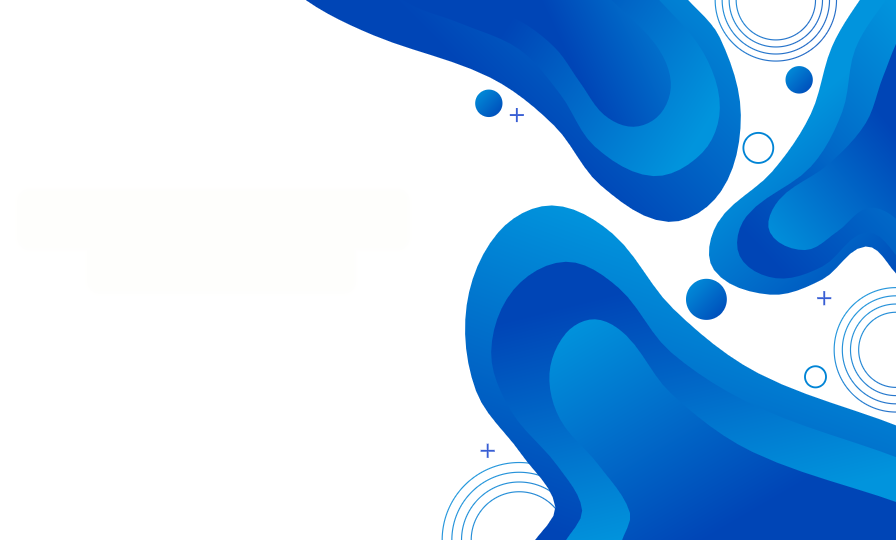
Reproduce this background procedurally as a Shadertoy shader.

```glsl
// White backdrop with three nested, flowing blue blobs, ripples, dots and crosses.
// Each blob is a closed Hermite spline turned into a signed distance; every layer
// is filled with a linear gradient whose direction alternates with depth.

// The canvas is a grid of 768 x 460 units, measured down from the top left.
const vec2 GRID = vec2(768, 460);
const vec3 DEEP = vec3(0.0, 0.27, 0.715);
const vec3 SKY = vec3(0.005, 0.58, 0.865);
const vec3 VIOLET = vec3(0.22, 0.37, 0.83);
const vec3 CREAM = vec3(0.996, 0.995, 0.988);
const float THIN = 0.5;          // half widths of strokes
const float BOLD = 0.8;
const float CROSS_ARM = 6.0;
const int RIPPLE_COUNT = 4;
const int STEPS = 6;             // straight pieces per spline span
const int N = 12;                // knots per blob

// Spline knots: outer, middle and inner layer of each blob
const vec2 TOP_OUT[N] = vec2[N](vec2(205,-50), vec2(262,0), vec2(320,30), vec2(420,66), vec2(475,107), vec2(515,158),
    vec2(573,189), vec2(618,163), vec2(635,98), vec2(617,32), vec2(588,-2), vec2(550,-45));
const vec2 TOP_MID[N] = vec2[N](vec2(290,-50), vec2(345,0), vec2(395,20), vec2(445,42), vec2(480,80), vec2(510,125),
    vec2(560,150), vec2(602,130), vec2(617,92), vec2(603,45), vec2(565,0), vec2(520,-45));
const vec2 TOP_IN[N] = vec2[N](vec2(330,-45), vec2(390,0), vec2(440,15), vec2(475,40), vec2(497,70), vec2(518,98),
    vec2(543,108), vec2(566,97), vec2(575,70), vec2(562,38), vec2(522,-2), vec2(480,-45));
const vec2 SIDE_OUT[N] = vec2[N](vec2(775,-50), vec2(737,0), vec2(713,40), vec2(695,97), vec2(662,146), vec2(615,190),
    vec2(612,230), vec2(660,251), vec2(705,238), vec2(742,210), vec2(768,233), vec2(830,300));
const vec2 SIDE_MID[N] = vec2[N](vec2(800,-50), vec2(758,2), vec2(733,42), vec2(722,95), vec2(695,142), vec2(640,184),
    vec2(634,218), vec2(665,237), vec2(705,227), vec2(743,198), vec2(772,222), vec2(830,290));
const vec2 SIDE_IN[N] = vec2[N](vec2(830,-40), vec2(775,25), vec2(757,65), vec2(742,105), vec2(710,140), vec2(668,170),
    vec2(660,198), vec2(690,213), vec2(718,197), vec2(745,177), vec2(772,190), vec2(830,260));
const vec2 LOW_OUT[N] = vec2[N](vec2(458,470), vec2(476,432), vec2(447,387), vec2(408,333), vec2(400,260), vec2(427,198),
    vec2(473,175), vec2(525,199), vec2(577,263), vec2(650,318), vec2(775,365), vec2(1400,620));
const vec2 LOW_MID[N] = vec2[N](vec2(485,470), vec2(499,435), vec2(478,397), vec2(438,350), vec2(421,300), vec2(440,247),
    vec2(485,223), vec2(530,245), vec2(575,300), vec2(650,347), vec2(775,392), vec2(1400,640));
const vec2 LOW_IN[N] = vec2[N](vec2(535,470), vec2(540,437), vec2(513,396), vec2(480,357), vec2(471,318), vec2(485,284),
    vec2(510,272), vec2(537,286), vec2(575,335), vec2(645,385), vec2(775,430), vec2(1400,660));

// Ornaments: centre, radius and, for ripples, ring spacing
const vec4 RIPPLES[3] = vec4[3](vec4(665,0,52,6), vec4(768,298,53,7), vec4(445,460,66,8.3));
const vec3 DOTS[3] = vec3[3](vec3(419,88,11.7), vec3(685,68,11.7), vec3(605.5,255,17.5));

float pixel;                     // size of one pixel in grid units

float cover(float d) { return clamp(0.5 - d / pixel, 0.0, 1.0); }

float box(vec2 p, vec2 halfSize) {
    vec2 q = abs(p) - halfSize;
    return length(max(q, 0.0)) + min(max(q.x, q.y), 0.0);
}

float cross2(vec2 p) { return min(box(p, vec2(CROSS_ARM, BOLD)), box(p, vec2(BOLD, CROSS_ARM))); }

float hoop(vec2 p, float radius, float stroke) { return abs(length(p) - radius) - stroke; }

// Gradient from DEEP at axis.xy to SKY at axis.zw
vec3 shade(vec2 p, vec4 axis) {
    vec2 dir = axis.zw - axis.xy;
    return mix(DEEP, SKY, clamp(dot(p - axis.xy, dir) / dot(dir, dir), 0.0, 1.0));
}

// Paints the inside of a closed spline with a gradient
void layer(inout vec3 color, vec2 p, vec2 knots[N], vec4 axis) {
    float nearest = 1e9, side = 1.0;
    vec2 a = knots[0];
    for (int i = 0; i < N; i++) {
        vec2 k0 = knots[(i + N - 1) % N], k1 = knots[i];
        vec2 k2 = knots[(i + 1) % N], k3 = knots[(i + 2) % N];
        float span = length(k2 - k1);
        vec2 leave = normalize(k2 - k0) * span, arrive = normalize(k3 - k1) * span;
        for (int j = 1; j <= STEPS; j++) {
            float t = float(j) / float(STEPS), u = 1.0 - t;
            vec2 b = mix(k1, k2, t * t * (3.0 - 2.0 * t)) + t * u * (u * leave - t * arrive);
            vec2 e = a - b, w = p - b;
            vec2 q = w - e * clamp(dot(w, e) / dot(e, e), 0.0, 1.0);
            nearest = min(nearest, dot(q, q));
            bvec3 crossing = bvec3(p.y >= b.y, p.y < a.y, e.x * w.y > e.y * w.x);
            if (all(crossing) || !any(crossing)) side = -side;
            a = b;
        }
    }
    color = mix(color, shade(p, axis), cover(side * sqrt(nearest)));
}

void mainImage(out vec4 fragColor, in vec2 fragCoord) {
    vec2 p = fragCoord / iResolution.xy * GRID;
    p.y = GRID.y - p.y;
    pixel = GRID.y / iResolution.y;

    // White ground with a barely visible warm patch
    float haze = min(box(p - vec2(183, 187), vec2(158, 16)), box(p - vec2(190, 225), vec2(105, 15))) - 10.0;
    vec3 color = mix(CREAM, vec3(1), smoothstep(-4.0, 4.0, haze));

    // Ripples lie behind the blobs
    for (int i = 0; i < 3; i++) {
        vec4 r = RIPPLES[i];
        vec3 ink = shade(p, vec4(r.xy + r.z, r.xy - r.z));
        for (int j = 0; j < RIPPLE_COUNT; j++)
            color = mix(color, ink, 0.85 * cover(hoop(p - r.xy, r.z - float(j) * r.w, THIN)));
    }

    // Blobs, outer to inner
    layer(color, p, TOP_OUT, vec4(510, 170, 670, 10));
    layer(color, p, TOP_MID, vec4(430, 30, 590, 130));
    layer(color, p, TOP_IN, vec4(500, 75, 625, 15));
    layer(color, p, SIDE_OUT, vec4(750, 270, 640, 130));
    layer(color, p, SIDE_MID, vec4(655, 215, 820, 60));
    layer(color, p, SIDE_IN, vec4(765, 110, 650, 205));
    layer(color, p, LOW_OUT, vec4(440, 440, 530, 190));
    layer(color, p, LOW_MID, vec4(490, 260, 540, 460));
    layer(color, p, LOW_IN, vec4(620, 450, 510, 260));

    // Dots, hoops and crosses
    for (int i = 0; i < 3; i++) {
        vec3 d = DOTS[i];
        color = mix(color, shade(p, vec4(d.xy + d.z, d.xy - d.z)), cover(length(p - d.xy) - d.z));
    }
    float hoops = min(hoop(p - vec2(650, 126), 12.8, BOLD), hoop(p - vec2(699, 321), 9.0, BOLD));
    color = mix(color, mix(DEEP, SKY, 0.8), cover(hoops));
    float crosses = min(cross2(p - vec2(443, 98)), min(cross2(p - vec2(706.5, 254)), cross2(p - vec2(418, 384))));
    color = mix(color, VIOLET, cover(crosses));
    fragColor = vec4(color, 1);
}
```
